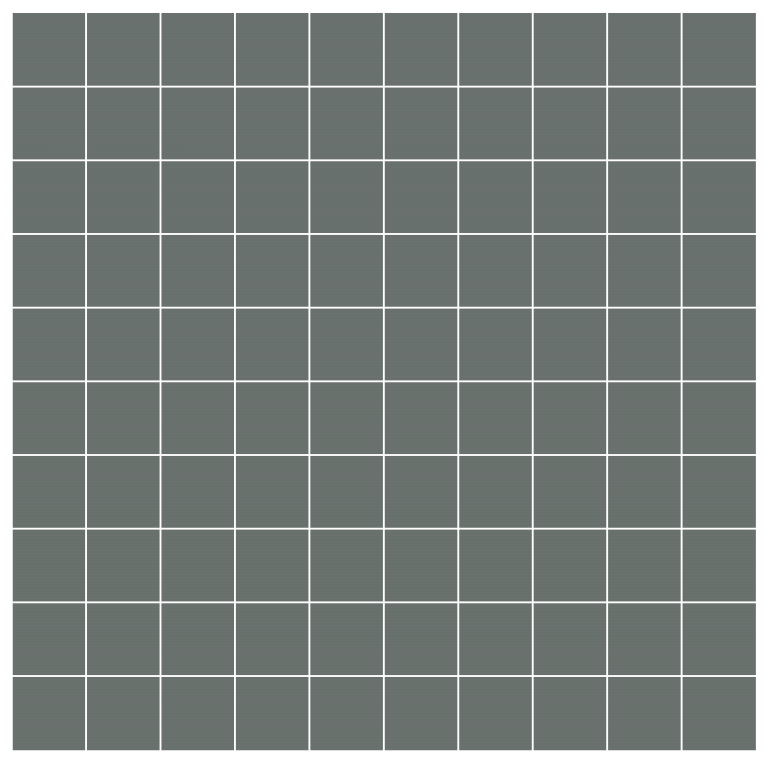
Give the GLSL for this pattern, as a Shadertoy shader.

```glsl
const vec3 TILE_COLOR  = vec3(0.412, 0.440, 0.427);
const vec3 GROUT_COLOR = vec3(1.0);
const vec3 STRIPE_TINT = vec3(0.007, 0.002, 0.004);

// All lengths are fractions of the canvas.
const vec2 PANEL_MIN   = vec2(0.0166, 0.0180);
const vec2 PANEL_MAX   = vec2(0.9842, 0.9830);
const vec2 GRID_CENTER = vec2(0.49979, 0.50088);
const vec2 GRID_PITCH  = vec2(0.09693, 0.09643);
const float LINES_PER_SIDE = 4.0;   // nine lines per axis, ten tiles
const float LINE_WIDTH     = 0.00244;
const float STRIPE_COUNT   = 255.0;
const float TAU            = 6.28319;

// Share of a pixel-wide box around p that lies between lo and hi, per axis.
vec2 boxCoverage(vec2 p, vec2 lo, vec2 hi, vec2 pixel) {
    vec2 overlap = min(p + 0.5 * pixel, hi) - max(p - 0.5 * pixel, lo);
    return clamp(overlap / pixel, 0.0, 1.0);
}

// Coverage of the nearest vertical (x) and horizontal (y) grout line.
vec2 groutLines(vec2 uv, vec2 pixel) {
    vec2 fromCenter = uv - GRID_CENTER;
    vec2 index = floor(fromCenter / GRID_PITCH + 0.5);
    index = clamp(index, -LINES_PER_SIDE, LINES_PER_SIDE);
    vec2 halfWidth = vec2(0.5 * LINE_WIDTH);
    return boxCoverage(fromCenter - index * GRID_PITCH, -halfWidth, halfWidth, pixel);
}

// Faint horizontal weave, faded out where it is too fine to resolve.
vec3 tileSurface(vec2 uv, vec2 pixel) {
    float visible = 1.0 - smoothstep(0.52, 0.75, STRIPE_COUNT * pixel.y);
    float stripe = sin(TAU * STRIPE_COUNT * uv.y);
    return TILE_COLOR + STRIPE_TINT * stripe * visible;
}

void mainImage(out vec4 fragColor, in vec2 fragCoord) {
    vec2 pixel = 1.0 / iResolution.xy;
    vec2 uv = fragCoord * pixel;

    // Tiles fill the panel except where grout crosses it.
    vec2 panel = boxCoverage(uv, PANEL_MIN, PANEL_MAX, pixel);
    vec2 open = panel * (1.0 - groutLines(uv, pixel));

    vec3 color = mix(GROUT_COLOR, tileSurface(uv, pixel), open.x * open.y);
    fragColor = vec4(color, 1.0);
}
```
